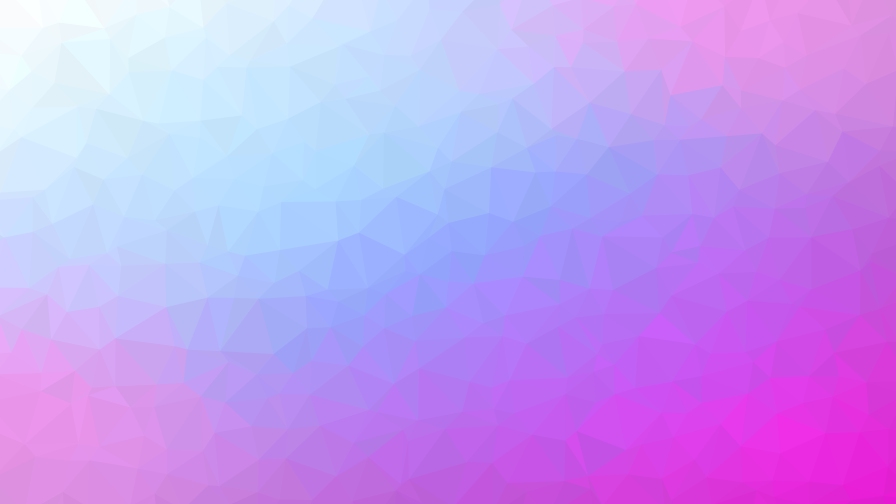
Write a WebGL 1 fragment shader that draws this background.

```glsl
precision highp float;
// Low-poly backdrop: flat triangles over a white, blue, violet and magenta diagonal blend.

uniform vec2 u_resolution;

const float ROWS = 15.5;         // mesh cells over the canvas height
const float VERTEX_JITTER = 0.95; // spread of each vertex, in cells
const float SAMPLE_JITTER = 0.05; // shift of each facet's colour position
const float SHADE_JITTER = 0.03; // brightness spread between facets
const float STOPS = 8.0;         // equal steps along the diagonal

const vec3 WHITE = vec3(1.0, 1.0, 1.0);
const vec3 MAGENTA = vec3(0.90, 0.10, 0.82);
const vec3 PINK = vec3(0.96, 0.56, 0.92);
const vec2 PINK_CENTRE = vec2(0.85, 0.08);
const float PINK_RADIUS = 0.19;
const float PINK_STRENGTH = 0.75;

// Colours on the diagonal, from upper left to lower right
const vec3 AXIS_ICE = vec3(0.88, 0.965, 1.0);
const vec3 AXIS_PALE = vec3(0.77, 0.90, 1.0);
const vec3 AXIS_SKY = vec3(0.67, 0.84, 1.0);
const vec3 AXIS_PERIWINKLE = vec3(0.58, 0.65, 1.0);
const vec3 AXIS_VIOLET = vec3(0.69, 0.48, 0.97);
const vec3 AXIS_PURPLE = vec3(0.79, 0.33, 0.95);
const vec3 AXIS_FUCHSIA = vec3(0.92, 0.19, 0.90);

// Colours along the canvas border, at the same steps
const vec3 RIM_ICE = vec3(0.90, 0.965, 1.0);
const vec3 RIM_LAVENDER = vec3(0.77, 0.84, 1.0);
const vec3 RIM_ROSE = vec3(0.89, 0.65, 0.97);
const vec3 RIM_MAUVE = vec3(0.80, 0.57, 0.84);
const vec3 RIM_PLUM = vec3(0.74, 0.47, 0.85);
const vec3 RIM_ORCHID = vec3(0.73, 0.36, 0.84);
const vec3 RIM_CERISE = vec3(0.83, 0.23, 0.84);

vec2 hash2(vec2 p) {
  vec2 q = vec2(dot(p, vec2(127.1, 311.7)), dot(p, vec2(269.5, 183.3)));
  return fract(sin(q) * 43758.545);
}

vec2 meshVertex(vec2 id) {
  return id + (hash2(id) - 0.5) * VERTEX_JITTER;
}

// Smooth colour field, symmetric about the diagonal; uv starts at the upper left
vec3 colourField(vec2 uv) {
  uv = clamp(uv, 0.0, 1.0);
  float along = 0.5 * (uv.x + uv.y);
  float reach = max(1.0 - abs(2.0 * along - 1.0), 0.001);
  float rim = clamp(abs(uv.x - uv.y) / reach, 0.0, 1.0);
  rim *= rim;

  float t = along * STOPS;
  vec3 c = mix(WHITE, mix(AXIS_ICE, RIM_ICE, rim), clamp(t, 0.0, 1.0));
  c = mix(c, mix(AXIS_PALE, RIM_LAVENDER, rim), clamp(t - 1.0, 0.0, 1.0));
  c = mix(c, mix(AXIS_SKY, RIM_ROSE, rim), clamp(t - 2.0, 0.0, 1.0));
  c = mix(c, mix(AXIS_PERIWINKLE, RIM_MAUVE, rim), clamp(t - 3.0, 0.0, 1.0));
  c = mix(c, mix(AXIS_VIOLET, RIM_PLUM, rim), clamp(t - 4.0, 0.0, 1.0));
  c = mix(c, mix(AXIS_PURPLE, RIM_ORCHID, rim), clamp(t - 5.0, 0.0, 1.0));
  c = mix(c, mix(AXIS_FUCHSIA, RIM_CERISE, rim), clamp(t - 6.0, 0.0, 1.0));
  c = mix(c, MAGENTA, clamp(t - 7.0, 0.0, 1.0));

  // Fold over the diagonal so one glow serves both pink corners
  vec2 folded = vec2(max(uv.x, uv.y), min(uv.x, uv.y));
  vec2 offset = (folded - PINK_CENTRE) / PINK_RADIUS;
  return mix(c, PINK, PINK_STRENGTH * exp(-dot(offset, offset)));
}

// Signed distance to the line a-b, positive on its right side
float lineDistance(vec2 p, vec2 a, vec2 b) {
  vec2 e = b - a;
  return dot(p - a, vec2(e.y, -e.x)) / max(length(e), 0.0001);
}

// Facet colour weighted by its smoothed coverage; the weight is in w
vec4 facet(vec2 p, vec2 a, vec2 b, vec2 c, float pixel) {
  float winding = lineDistance(c, a, b) < 0.0 ? 1.0 : -1.0;
  float d = max(winding * lineDistance(p, a, b),
            max(winding * lineDistance(p, b, c), winding * lineDistance(p, c, a)));
  float coverage = clamp(0.5 - d / pixel, 0.0, 1.0);
  if (coverage <= 0.0) return vec4(0.0);

  vec2 centre = (a + b + c) / 3.0;
  vec2 random = hash2(centre) - 0.5;
  vec2 uv = centre / ROWS * vec2(u_resolution.y / u_resolution.x, 1.0);
  uv.y = 1.0 - uv.y;
  vec3 colour = colourField(uv + random * SAMPLE_JITTER);
  colour *= 1.0 + (random.x + random.y) * SHADE_JITTER;
  return vec4(colour, 1.0) * coverage;
}

void main() {
  float pixel = ROWS / u_resolution.y;
  vec2 p = gl_FragCoord.xy * pixel;
  vec4 sum = vec4(0.0);

  // Split each nearby quad along its shorter diagonal
  for (int j = -1; j <= 1; j++) {
    for (int i = -1; i <= 1; i++) {
      vec2 id = floor(p) + vec2(float(i), float(j));
      vec2 a = meshVertex(id);
      vec2 b = meshVertex(id + vec2(1.0, 0.0));
      vec2 c = meshVertex(id + vec2(1.0, 1.0));
      vec2 d = meshVertex(id + vec2(0.0, 1.0));
      bool cutAC = distance(a, c) < distance(b, d);
      sum += facet(p, a, b, cutAC ? c : d, pixel);
      sum += facet(p, c, d, cutAC ? a : b, pixel);
    }
  }
  gl_FragColor = vec4(sum.rgb / max(sum.w, 0.001), 1.0);
}
```
